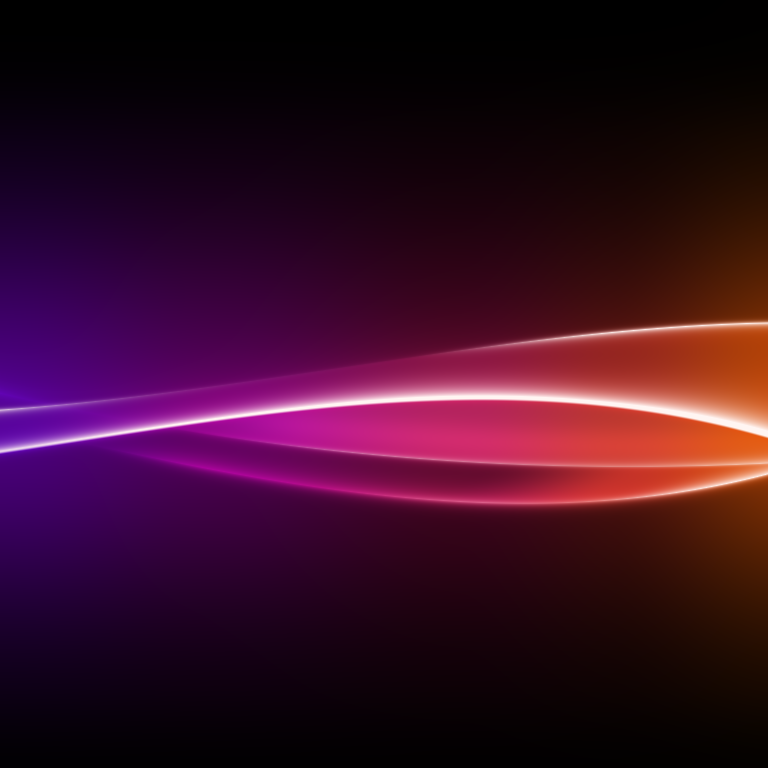
Reproduce this background procedurally as a Shadertoy shader.

```glsl
// Glowing silk ribbons crossing a dark field, from violet at left to orange at right.

// Cubic curve across the canvas: end heights y0, y1 and end slopes s0, s1.
float curve(float x, float y0, float s0, float y1, float s1) {
    float rise = y1 - y0;
    return y0 + x * (s0 + x * (3.0 * rise - 2.0 * s0 - s1 + x * (s0 + s1 - 2.0 * rise)));
}

// Light on an edge at d = 0, with separate reach above and below it.
float ridge(float d, float above, float below) {
    return exp(-max(d, 0.0) / above - max(-d, 0.0) / below);
}

// Soft step that is one on the upper side of a curve.
float over(float d) {
    return smoothstep(-0.002, 0.002, d);
}

vec3 ambientHue(float x) {
    vec3 c = mix(vec3(0.29, 0.0, 0.48), vec3(0.30, 0.005, 0.32), smoothstep(0.0, 0.3, x));
    c = mix(c, vec3(0.28, 0.02, 0.13), smoothstep(0.25, 0.62, x));
    c = mix(c, vec3(0.30, 0.07, 0.05), smoothstep(0.6, 0.85, x));
    return mix(c, vec3(0.42, 0.16, 0.015), smoothstep(0.8, 1.0, x));
}

vec3 ribbonHue(float x) {
    vec3 c = mix(vec3(0.42, 0.02, 0.80), vec3(0.74, 0.02, 0.66), smoothstep(0.0, 0.3, x));
    c = mix(c, vec3(0.88, 0.14, 0.42), smoothstep(0.28, 0.62, x));
    c = mix(c, vec3(0.90, 0.23, 0.19), smoothstep(0.6, 0.82, x));
    return mix(c, vec3(0.92, 0.33, 0.04), smoothstep(0.8, 1.0, x));
}

void mainImage(out vec4 fragColor, in vec2 fragCoord) {
    vec2 uv = fragCoord / iResolution.xy;
    float x = uv.x;
    vec3 hue = ribbonHue(x);
    vec3 white = vec3(1.0, 0.96, 0.95);

    // Signed heights above the four ribbon edges
    float top = uv.y - curve(x, 0.466, 0.07, 0.5795, 0.02);
    float main = uv.y - curve(x, 0.410, 0.15, 0.430, -0.29);
    float inner = uv.y - curve(x, 0.488, -0.235, 0.397, 0.05);
    float low = uv.y - curve(x, 0.447, -0.22, 0.383, 0.26);

    // Dark field, brightest near the ribbons and at both sides
    float t = abs(uv.y - 0.46);
    vec3 col = ambientHue(x) * exp(-t * t / 0.075) * smoothstep(0.53, 0.35, t);
    col = mix(col, hue, 0.5 * exp(-(1.0 - x) / 0.1 - t / 0.11));
    col = mix(col, hue, 0.25 * exp(-x / 0.2 - abs(uv.y - 0.49) / 0.05));

    // Veil between the top and main edges
    float right = smoothstep(0.4, 1.0, x);
    float veil = over(-top) * over(main);
    col = mix(col, hue, veil * (0.12 + 0.22 * right));
    col = mix(col, hue, ridge(top, 0.003, 0.022) * (0.12 + 0.45 * right));

    // Bright body below the main edge, fading out toward the left
    float body = over(-main) * over(inner) * smoothstep(0.12, 0.4, x);
    float sheen = 0.68 + 0.22 * exp(-pow((inner - 0.027) / 0.025, 2.0));
    col = mix(col, hue + vec3(0.0, 0.05, 0.04), body * sheen);

    // Darker fold between the inner and low edges
    float fold = over(-inner) * over(low) * over(-main);
    col = mix(col, hue, fold * (0.12 * smoothstep(0.15, 0.4, x)
        + 0.62 * smoothstep(0.6, 0.82, x + 2.0 * (0.025 - low))));
    col = mix(col, hue, over(-main) * ridge(inner, 0.012, 0.005)
        * 0.55 * smoothstep(0.15, 0.3, x));

    // Coloured halos
    float halo = ridge(main, 0.026 + 0.018 * x, 0.004);
    col = mix(col, hue, 0.9 * halo);
    col = mix(col, hue, ridge(low, 0.016, 0.006) * smoothstep(0.06, 0.28, x) * 0.85);
    col = mix(col, hue, 0.6 * ridge(inner, 0.010, 0.010) * exp(-x / 0.13));

    // White-hot rims
    float topRim = exp(-x / 0.13) * 0.8 + smoothstep(0.52, 0.82, x) * 0.95;
    col = mix(col, white, topRim * ridge(top, 0.0018, 0.004));
    float spread = 0.006 + 0.005 * smoothstep(0.2, 0.6, x) + 0.007 * smoothstep(0.75, 1.0, x);
    float core = min(1.0, 1.6 * exp(-max(main, 0.0) / spread)) * over(main);
    col = mix(col, white, core * mix(0.85, 1.0, smoothstep(0.0, 0.25, x)));
    float innerRim = smoothstep(0.25, 0.5, x) * 0.4 + smoothstep(0.8, 1.0, x) * 0.25;
    col = mix(col, white, innerRim * ridge(inner, 0.002 + 0.004 * right, 0.0015) * over(-main));
    float lowRim = 0.3 * smoothstep(0.4, 0.65, x) + 0.65 * smoothstep(0.72, 0.95, x);
    col = mix(col, white, lowRim * ridge(low, 0.003 + 0.006 * smoothstep(0.8, 1.0, x), 0.002));

    fragColor = vec4(clamp(col, 0.0, 1.0), 1.0);
}
```
